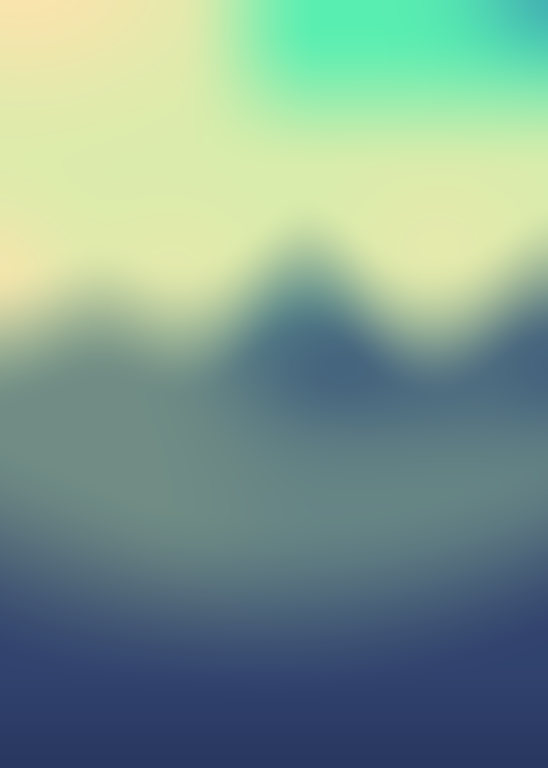
Reproduce this background procedurally as a WebGL 1 fragment shader.

```glsl
precision highp float;
// Soft blurred landscape: cream and mint sky, misty blue hills, navy foreground.

uniform vec2 u_resolution;

// Elliptical Gaussian falloff, 1 at the centre.
float glow(vec2 p, vec2 centre, vec2 radius) {
  vec2 d = (p - centre) / radius;
  return exp(-dot(d, d));
}

// One-dimensional hill profile.
float bump(float x, float centre, float width) {
  float d = (x - centre) / width;
  return exp(-d * d);
}

// Smooth blend that is 1 below the edge and 0 above it.
float below(float y, float edge, float halfWidth) {
  return 1.0 - smoothstep(edge - halfWidth, edge + halfWidth, y);
}

vec3 sky(vec2 p) {
  vec3 cream = vec3(0.99, 0.89, 0.68);
  vec3 color = vec3(0.85, 0.925, 0.67);
  color = mix(color, cream, 0.95 * glow(p, vec2(0.04, 1.03), vec2(0.30, 0.15)));
  color = mix(color, cream, 0.75 * glow(p, vec2(-0.03, 0.64), vec2(0.16, 0.10)));
  color = mix(color, cream, 0.28 * glow(p, vec2(0.32, 0.65), vec2(0.15, 0.09)));
  color = mix(color, cream, 0.32 * glow(p, vec2(0.80, 0.68), vec2(0.16, 0.09)));

  // Mint light in the upper right, turning blue at the corner.
  float mint = smoothstep(0.32, 0.59, p.x) * smoothstep(0.77, 0.97, p.y);
  color = mix(color, vec3(0.35, 0.935, 0.695), mint);
  return mix(color, vec3(0.24, 0.64, 0.70), 0.85 * glow(p, vec2(1.04, 1.01), vec2(0.17, 0.09)));
}

vec3 hills(vec2 p) {
  vec3 color = mix(vec3(0.44, 0.55, 0.52), vec3(0.40, 0.52, 0.52), smoothstep(0.25, 0.6, p.x));
  vec3 slate = vec3(0.26, 0.38, 0.49);
  color = mix(color, vec3(0.32, 0.54, 0.55), 0.8 * glow(p, vec2(0.56, 0.61), vec2(0.17, 0.10)));
  color = mix(color, slate, 0.90 * glow(p, vec2(0.62, 0.52), vec2(0.18, 0.085)));
  color = mix(color, slate, 0.45 * glow(p, vec2(0.80, 0.50), vec2(0.16, 0.07)));
  return mix(color, slate, 0.95 * glow(p, vec2(1.02, 0.525), vec2(0.17, 0.09)));
}

void main() {
  vec2 p = gl_FragCoord.xy / u_resolution;

  // Hills rise in three soft peaks along the horizon.
  float horizon = 0.555 + 0.04 * bump(p.x, 0.18, 0.12)
    + 0.10 * bump(p.x, 0.56, 0.14) + 0.095 * bump(p.x, 1.02, 0.15);
  vec3 color = mix(sky(p), hills(p), below(p.y, horizon, 0.092));

  // Navy foreground, higher towards both sides.
  float shore = 0.207 + 0.30 * (p.x - 0.5) * (p.x - 0.5);
  float softness = 0.125 + 0.03 * (1.0 - smoothstep(0.0, 0.4, p.x));
  vec3 navy = mix(vec3(0.16, 0.22, 0.38), vec3(0.19, 0.26, 0.43), smoothstep(0.0, 0.14, p.y));
  color = mix(color, navy, below(p.y, shore, softness));

  gl_FragColor = vec4(color, 1.0);
}
```
